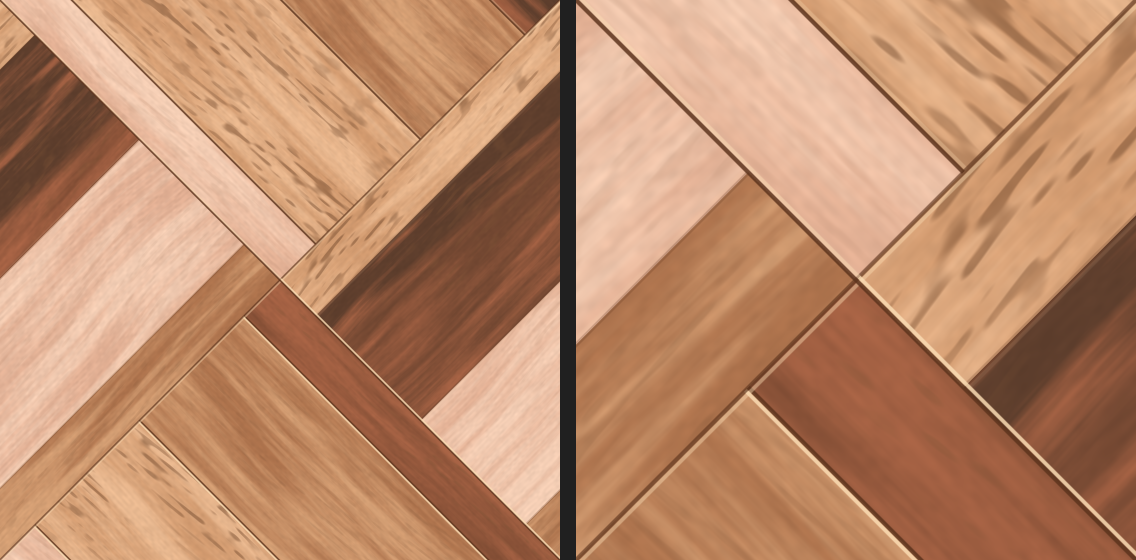
Left: the whole. Right: its middle third, enlarged.
Reproduce this texture procedurally as a Shadertoy shader.

```glsl
// Diagonal parquet: a pinwheel of four plank groups around the tile centre.
// Each quadrant of the rotated frame holds one narrow strip and wider boards;
// wood comes from stretched value noise, joints from thin dark and light lines.

const vec3 LIGHT[4] = vec3[4](vec3(.96, .81, .71), vec3(.92, .73, .57),
                              vec3(.84, .63, .46), vec3(.66, .39, .27));
const vec3 SHADE[4] = vec3[4](vec3(.89, .69, .58), vec3(.82, .60, .43),
                              vec3(.68, .45, .30), vec3(.52, .31, .21));
const float PORES[4] = float[4](.07, .55, .16, .30);
const vec3 PORE = vec3(.50, .33, .21);
const vec3 HEARTWOOD = vec3(.35, .235, .17);
const vec3 GROOVE = vec3(.36, .20, .11);
const vec3 BEVEL = vec3(.98, .86, .70);

// Wood per quadrant and band: 0 pale, 1 oak, 2 tan, 3 brown
const int WOOD[16] = int[16](0, 1, 2, 3,  1, 3, 0, 2,  3, 2, 1, 0,  2, 0, 3, 1);
// Band limits, measured across the boards
const float EDGE[5] = float[5](0., .128, .502, .875, 1.);

float hash(vec2 p) {
    return fract(sin(dot(p, vec2(127.1, 311.7))) * 43758.5453);
}

float noise(vec2 p) {
    vec2 i = floor(p), f = fract(p);
    f = f * f * (3. - 2. * f);
    return mix(mix(hash(i), hash(i + vec2(1, 0)), f.x),
               mix(hash(i + vec2(0, 1)), hash(i + vec2(1, 1)), f.x), f.y);
}

float fbm(vec2 p) {
    float sum = 0., amp = .53;
    for (int i = 0; i < 4; i++) {
        sum += amp * noise(p);
        p = p * 2.03 + 17.3;
        amp *= .5;
    }
    return sum;
}

// Grain runs along p.x; heart is the amount of dark heartwood
vec3 wood(vec2 p, int kind, float pores, float heart, float seed) {
    p += vec2(seed * 3.7, seed * 1.9);
    p.y += .035 * (noise(p * vec2(3., 5.)) - .5);

    float broad = fbm(p * vec2(2.2, 14.));
    float streak = fbm(p * vec2(4., 55.));
    float tone = smoothstep(.28, .70, .55 * broad + .45 * streak);
    vec3 col = mix(SHADE[kind], LIGHT[kind], tone);

    // Dark bands of heartwood, broken up by the streaks
    float dark = heart * smoothstep(.75, .25, .5 * streak + .5 * broad);
    col = mix(col, HEARTWOOD, clamp(dark * 1.5, 0., .9));

    // Short pore dashes gathered in patches
    float dash = smoothstep(.56, .82, noise(p * vec2(24., 125.) + p.yx * 9.));
    float patches = smoothstep(.25, .65, fbm(p * vec2(3., 9.) + 40.));
    col = mix(col, PORE, dash * patches * pores);

    float fiber = noise(p * vec2(28., 190.)) + noise(p * vec2(110., 160.));
    return col * (1. + .045 * (fiber - 1.));
}

// Dark groove at d = 0 with a light bevel on its positive side
vec3 seam(vec3 col, float d, float groove, float bevel, float aa) {
    float line = 1. - smoothstep(.0012, .0018 + aa, abs(d));
    float shine = 1. - smoothstep(.0010, .0016 + aa, abs(d - .0036));
    col = mix(col, GROOVE, line * groove);
    return mix(col, BEVEL, shine * bevel);
}

vec3 parquet(vec2 uv, float aa) {
    // Rotated frame: ab.x points to the upper right, ab.y to the lower right
    vec2 c = fract(uv) - .5;
    vec2 ab = vec2(c.x + c.y, c.x - c.y);

    // Quadrants clockwise from the top; st = (along, across) the boards
    int quad = ab.x >= 0. ? (ab.y < 0. ? 0 : 1) : (ab.y >= 0. ? 2 : 3);
    bool swapped = quad == 0 || quad == 2;
    vec2 st = swapped ? abs(ab.yx) : abs(ab);

    int band = 0;
    for (int i = 1; i < 4; i++) band += st.y > EDGE[i] ? 1 : 0;
    float across = (st.y - EDGE[band]) / (EDGE[band + 1] - EDGE[band]);

    int id = quad * 4 + band;
    int kind = WOOD[id];

    // Oak pores fade towards the outer side, brown boards get a dark side
    float pores = PORES[kind] * (1. - .7 * smoothstep(.6, 1., across));
    float heart = 0.;
    if (kind == 3 && band > 0)
        heart = quad == 1 ? .3 + .7 * (1. - smoothstep(.05, .35, across))
                          : .85 * smoothstep(.1, .4, across);
    vec3 col = wood(st, kind, pores, heart, float(id) + 1.);

    // Joints between boards, stronger on the falling diagonals
    float strength = swapped ? .85 : .25;
    float bevel = quad == 2 ? .85 : .35 * strength;
    for (int i = 1; i < 4; i++)
        col = seam(col, st.y - EDGE[i], strength, bevel, aa);

    // Joints along both main diagonals
    col = seam(col, ab.y, .65, .45, aa);
    return seam(col, ab.x, .85, ab.y > 0. ? .85 : .5, aa);
}

void mainImage(out vec4 fragColor, in vec2 fragCoord) {
    float aa = 1. / iResolution.y;
    vec3 sum = vec3(0);
    // Four samples per pixel smooth the board edges
    for (int i = 0; i < 4; i++) {
        vec2 offset = vec2(i % 2, i / 2) * .5 - .25;
        sum += parquet((fragCoord + offset) / iResolution.xy, aa);
    }
    fragColor = vec4(sum * .25, 1.);
}
```
